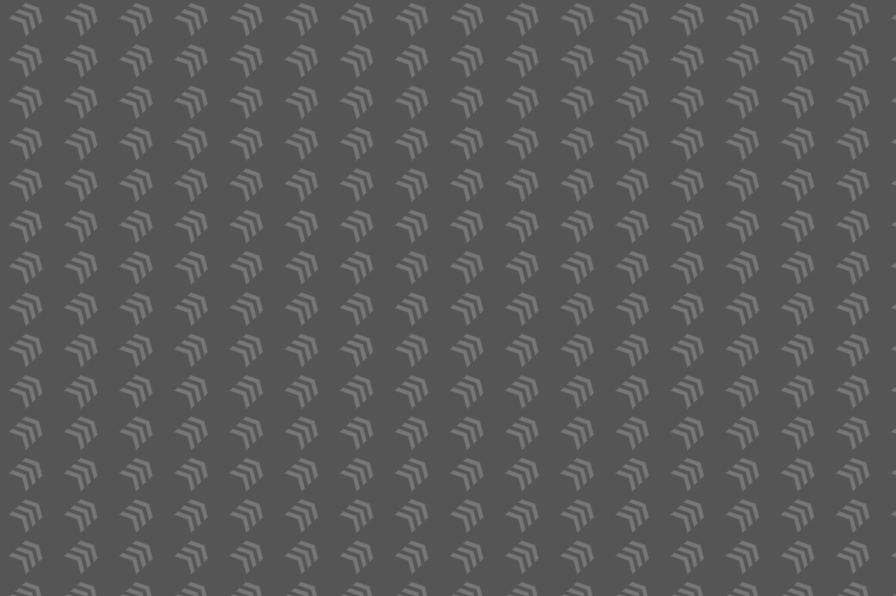
This pattern is drawn by a Shadertoy shader. Its source:

```glsl
// A grid of small emblems, each three nested chevrons aimed up and to the right.
// Every chevron is a folded band cut parallel to its axis; the emblem is
// repeated by wrapping the plane into cells anchored at the top left corner.

const float COLUMNS = 16.25;                    // cells across the canvas
const vec2 CELL = vec2(1.0, 0.75);              // cell size, in cell widths
const vec2 FIRST_CENTRE = vec2(0.467, -0.357);  // measured from the top left
const vec3 GROUND = vec3(0.333);
const vec3 MARK = vec3(0.465);

// Offset from the centre of the nearest cell
vec2 repeatCell(vec2 p, vec2 cell) {
    return p - cell * round(p / cell);
}

// Components of p along and across an axis at the given angle
vec2 toAxis(vec2 p, float angle) {
    vec2 axis = vec2(cos(angle), sin(angle));
    return vec2(dot(p, axis), dot(p, vec2(-axis.y, axis.x)));
}

// Signed distance to a chevron whose apex is at the origin, pointing along +x
float chevron(vec2 p, float halfAngle, float halfSpan, float halfWidth) {
    float side = abs(p.y);
    float band = abs(p.x * sin(halfAngle) + side * cos(halfAngle)) - halfWidth;
    return max(band, side - halfSpan);
}

// Three chevrons stacked along the axis, the middle apex at the given advance
float emblem(vec2 p, float advance, float spacing) {
    float d = 1e3;
    for (int i = -1; i <= 1; i++) {
        vec2 apex = vec2(advance + float(i) * spacing, 0.0);
        d = min(d, chevron(p - apex, radians(62.0), 0.223, 0.037));
    }
    return d;
}

void mainImage(out vec4 fragColor, in vec2 fragCoord) {
    // Cell units, origin at the top left
    float scale = COLUMNS / iResolution.x;
    vec2 p = vec2(fragCoord.x, fragCoord.y - iResolution.y) * scale;

    vec2 local = toAxis(repeatCell(p - FIRST_CENTRE, CELL), radians(43.0));
    float d = emblem(local, 0.117, 0.163);

    // Slightly soft edge, never sharper than a pixel
    float softness = max(0.019, 0.5 * scale);
    float coverage = 1.0 - smoothstep(-softness, softness, d);
    fragColor = vec4(mix(GROUND, MARK, coverage), 1.0);
}
```
